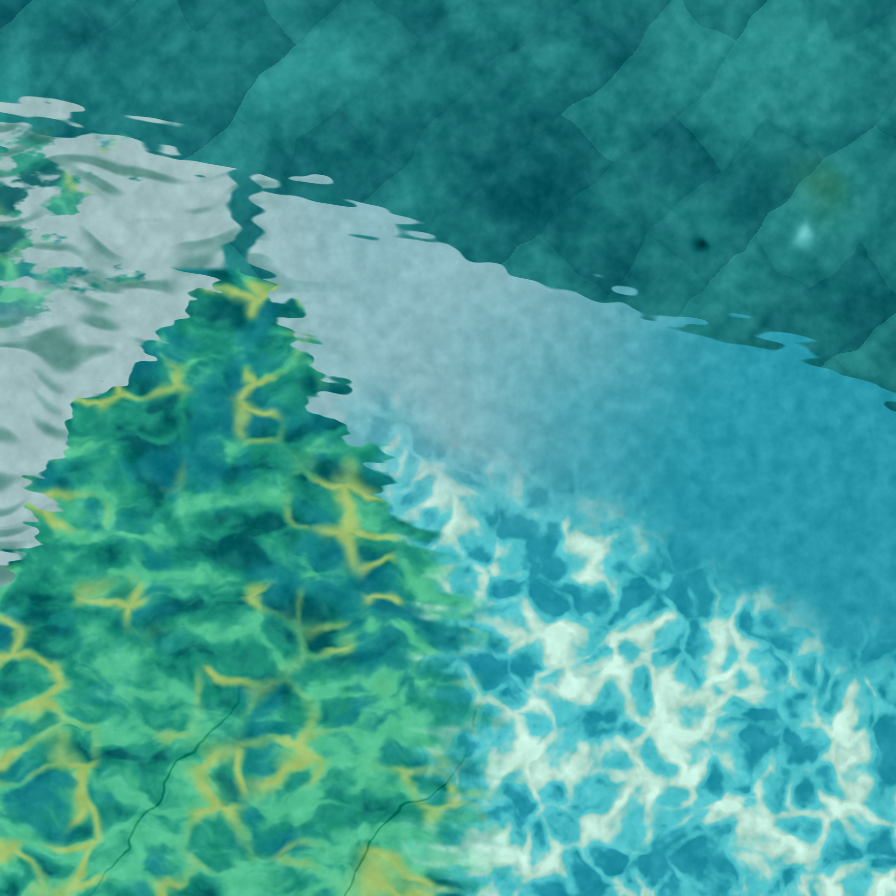
Give the GLSL for this texture, as a WebGL 1 fragment shader.

```glsl
precision highp float;
// Sunlit pool: a tiled wall above, a pale sky reflection across the middle,
// a green rippled reflection at lower left and sparkling caustics at right.
// Regions are noise-warped masks; light comes from warped noise and cell borders.
uniform vec2 u_resolution;

const vec3 WALL_DARK = vec3(0.04, 0.34, 0.37);
const vec3 WALL_LIGHT = vec3(0.22, 0.64, 0.62);
const vec3 SKY_GREY = vec3(0.54, 0.72, 0.75);
const vec3 SKY_PALE = vec3(0.64, 0.75, 0.75);
const vec3 DEEP_BLUE = vec3(0.16, 0.60, 0.67);
const vec3 CYAN = vec3(0.31, 0.76, 0.79);
const vec3 CREAM = vec3(0.68, 0.85, 0.79);
const vec3 GREEN_DARK = vec3(0.02, 0.35, 0.36);
const vec3 GREEN_MID = vec3(0.12, 0.56, 0.47);
const vec3 GREEN_LIGHT = vec3(0.32, 0.75, 0.57);
const vec3 GOLD = vec3(0.66, 0.76, 0.42);
const vec2 TILE_SIZE = vec2(0.19, 0.085);
const vec2 WEB_SCALE = vec2(15.0, 22.0);
const float SPARKLE_SCALE = 21.0;
const float EDGE_SLOPE = 0.34;
const float GRAIN = 0.13;

float hash(vec2 p) {
  vec3 q = fract(vec3(p.xyx) * 0.1031);
  q += dot(q, q.yzx + 33.33);
  return fract((q.x + q.y) * q.z);
}
float noise(vec2 p) {
  vec2 i = floor(p), f = fract(p);
  f = f * f * (3.0 - 2.0 * f);
  return mix(mix(hash(i), hash(i + vec2(1.0, 0.0)), f.x),
             mix(hash(i + vec2(0.0, 1.0)), hash(i + 1.0), f.x), f.y);
}
float fbm(vec2 p) {
  float sum = 0.0, amp = 0.533;
  for (int i = 0; i < 4; i++) {
    sum += amp * noise(p);
    p = mat2(1.6, 1.2, -1.2, 1.6) * p + 7.3;
    amp *= 0.5;
  }
  return sum;
}
vec2 warp(vec2 p, float scale, float amount) {
  return p + amount * (vec2(fbm(p * scale), fbm(p * scale + 23.0)) - 0.5);
}
// Gap between the two nearest cell seeds: zero on cell borders
float cellGap(vec2 p) {
  float near = 9.0, next = 9.0;
  for (int k = 0; k < 9; k++) {
    vec2 c = floor(p) + vec2(mod(float(k), 3.0), floor(float(k) / 3.0)) - 1.0;
    float d = length(c + vec2(hash(c), hash(c + 41.7)) - p);
    next = min(next, max(near, d));
    near = min(near, d);
  }
  return next - near;
}
float spot(vec2 p, vec2 centre, vec2 size) {
  vec2 d = (p - centre) / size;
  return exp(-dot(d, d));
}
// Slanted, staggered tiles with mottled tones
vec3 wallColor(vec2 p) {
  vec2 w = warp(p, 9.0, 0.06);
  vec2 t = vec2(dot(w, vec2(0.7, 0.71)), dot(w, vec2(-0.71, 0.7))) / TILE_SIZE;
  t.x += 0.43 * floor(t.y);
  vec2 f = fract(t), edge = min(f, 1.0 - f);
  float seam = 1.0 - smoothstep(0.0, 0.12, min(edge.x * 2.0, edge.y));
  float tone = 0.3 * hash(floor(t) + 8.0) + 0.75 * fbm(w * 13.0) - 0.07 + 0.12 * (f.y - 0.5);
  tone += 0.3 * (fbm(p * 55.0) - 0.5) - 0.07 * seam;
  tone -= 0.35 * spot(w, vec2(0.575, 0.78), vec2(0.04, 0.03)) + 0.3 * spot(w, vec2(0.09, 0.95), vec2(0.07, 0.03));
  vec3 col = mix(WALL_DARK, WALL_LIGHT, clamp(tone, 0.0, 1.1));
  col = mix(col, vec3(0.17, 0.43, 0.33), 0.7 * spot(w, vec2(0.915, 0.78), vec2(0.03)));
  return col + 0.3 * spot(w, vec2(0.897, 0.731), vec2(0.01)) - 0.25 * spot(w, vec2(0.78, 0.722), vec2(0.007));
}
// Pale reflection turning blue to the right, then caustics below
vec3 waterColor(vec2 p) {
  float toBlue = smoothstep(0.48, 0.96, p.x + 0.65 * (0.67 - p.y) + 0.14 * (fbm(p * 6.0) - 0.5));
  float leftSide = 1.0 - smoothstep(0.2, 0.42, p.x);
  float streak = noise(vec2(p.x * 18.0, p.y * 85.0 + 6.0 * noise(p * 14.0)));
  vec3 col = mix(mix(SKY_GREY, DEEP_BLUE, toBlue), SKY_PALE, 0.85 * leftSide);
  col -= leftSide * vec3(0.25, 0.17, 0.2) * smoothstep(0.55, 0.9, streak);
  float depth = 0.55 - 0.51 * (p.x - 0.45) - p.y + 0.1 * (fbm(p * 12.0) - 0.5);
  float zone = smoothstep(-0.03, 0.08, depth) * smoothstep(0.33, 0.45, p.x);
  vec2 w = warp(p, 16.0, 0.06);
  float web = 1.0 - smoothstep(0.0, 0.5, cellGap(w * vec2(25.0, 22.0)));
  float light = fbm(w * SPARKLE_SCALE) + 0.22 * (web - 0.4) + 0.35 * (fbm(p * 42.0) - 0.5);
  vec3 caustic = mix(DEEP_BLUE - 0.03, CYAN, smoothstep(0.28, 0.5, light));
  caustic = mix(caustic, CREAM, smoothstep(0.5, 0.72, light)) + 0.1 * smoothstep(0.68, 0.85, light);
  return mix(col, mix(caustic, SKY_GREY, 0.4 * smoothstep(0.36, 0.54, p.y)), zone);
}
// Green body crossed by gold-lit ripple lines
vec3 greenColor(vec2 p) {
  vec2 w = warp(p, 14.0, 0.055);
  float web = 1.0 - smoothstep(0.0, 0.36, cellGap(w * WEB_SCALE));
  float low = 1.0 - smoothstep(0.1, 0.55, p.y);
  float tone = fbm(w * vec2(22.0, 34.0)) + 0.14 * low - 0.13 + 0.3 * web * fbm(p * 15.0 + 4.0);
  vec3 col = mix(GREEN_DARK, GREEN_MID, smoothstep(0.18, 0.5, tone));
  col = mix(col, vec3(0.08, 0.50, 0.56), 0.6 * smoothstep(0.48, 0.7, fbm(p * 17.0 + 50.0)));
  col = mix(col, GREEN_LIGHT, smoothstep(0.46, 0.78, tone));
  col = mix(col, GOLD, 0.9 * web * smoothstep(0.5, 0.8, noise(p * 21.0 + 3.0)));
  float seam = abs(fract((w.x - 0.72 * w.y - 0.11) / 0.28 + 0.5) - 0.5) * 0.28;
  float seamFade = (1.0 - smoothstep(0.16, 0.26, p.y)) * smoothstep(0.08, 0.14, p.x);
  return col - 0.14 * seamFade * (1.0 - smoothstep(0.0, 0.004, seam));
}
void main() {
  vec2 p = gl_FragCoord.xy / u_resolution;
  float soft = 0.003 + 0.7 / u_resolution.y;
  float slant = p.y + 0.16 * p.x;
  float ripple = noise(vec2(p.x * 17.0, slant * 85.0)) - 0.5;
  float fine = noise(vec2(p.x * 36.0, slant * 150.0)) - 0.5;
  // Waterline broken into flat flecks, with a dark notch at the corner
  float shore = min(0.865, 0.815 - EDGE_SLOPE * (p.x - 0.25)) - p.y;
  shore += mix(0.085, 0.05, smoothstep(0.2, 0.5, p.x)) * ripple + 0.035 * fine;
  float notch = min(0.015 - abs(p.x - 0.276 + 0.04 * ripple), p.y - 0.68);
  vec3 green = greenColor(p);
  vec3 col = mix(wallColor(p), waterColor(p), smoothstep(-soft, soft, min(shore, -notch)));
  // Ragged teal shards at the far left
  float shard = smoothstep(0.45, 0.6, fbm(vec2(p.x * 26.0, p.y * 60.0)) + 0.14 - 2.6 * p.x);
  col = mix(col, green, 0.85 * shard * smoothstep(0.61, 0.68, p.y) * (1.0 - smoothstep(0.83, 0.88, p.y)));
  // Green outline, widening downward with rippled sides
  float left = mix(0.045, 0.23, smoothstep(0.48, 0.7, p.y)) - 0.2 * (1.0 - smoothstep(0.25, 0.39, p.y));
  float right = 0.51 - 0.5 * clamp(p.y - 0.3, 0.0, 0.2) - 0.64 * max(p.y - 0.5, 0.0);
  float wobble = 0.06 * ripple + 0.045 * fine + 0.06 * (fbm(p * 20.0) - 0.5);
  float inside = min(min(p.x - left, right - p.x) + wobble, 0.7 - p.y);
  float blur = soft + 0.06 * smoothstep(0.3, 0.5, p.x) * (1.0 - smoothstep(0.25, 0.5, p.y));
  col = mix(col, green, smoothstep(-blur, blur, inside));
  col += GRAIN * (fbm(p * 75.0) - 0.5);
  gl_FragColor = vec4(clamp(col, 0.0, 1.0), 1.0);
}
```
